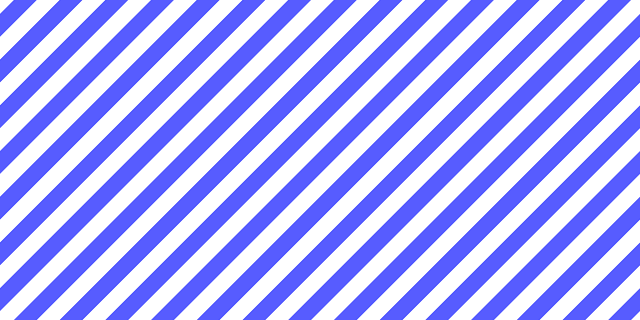
Reproduce this pattern procedurally as a Shadertoy shader.

```glsl
// Diagonal blue and white stripes, rising to the right, with a faint darker rim.

// Signed distance into the stripe, in periods: positive inside, 0.25 at its middle.
float stripeDepth(float phase) {
    return 0.25 - abs(fract(phase) - 0.5);
}

void mainImage(out vec4 fragColor, in vec2 fragCoord) {
    // Seven repeats per canvas height, fourteen across a 2:1 canvas
    vec2 p = 7.0 * fragCoord / iResolution.y;
    float pixel = 7.0 / iResolution.y;

    float depth = stripeDepth(p.x - p.y - 0.054);

    // Stripe body with a thin, slightly deeper rim
    vec3 blue = mix(vec3(0.30, 0.33, 1.0), vec3(0.34, 0.36, 1.0),
                    smoothstep(-0.5 * pixel, 0.5 * pixel, depth - 0.041));

    // Smooth edge against the white ground
    float coverage = smoothstep(-0.75 * pixel, 0.75 * pixel, depth);
    fragColor = vec4(mix(vec3(1.0), blue, coverage), 1.0);
}
```
